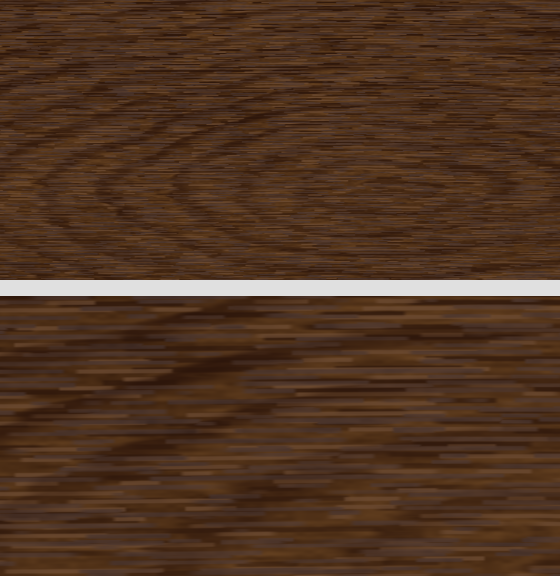
Top, the full canvas; bottom, a detail of the centre.
Write a Shadertoy shader that draws this texture.

```glsl
// Dark brown oak board: arched growth rings under fine horizontal pores and fibres

float hash(vec2 p) {
    vec3 q = fract(p.xyx * vec3(0.1031, 0.1030, 0.0973));
    q += dot(q, q.yzx + 33.33);
    return fract((q.x + q.y) * q.z);
}

float noise(vec2 p) {
    vec2 cell = floor(p), f = fract(p);
    f = f * f * (3.0 - 2.0 * f);
    return mix(mix(hash(cell), hash(cell + vec2(1, 0)), f.x),
               mix(hash(cell + vec2(0, 1)), hash(cell + vec2(1, 1)), f.x), f.y);
}

// One row of smooth dashes, shifted at random so that ends never line up
float fibreRow(float x, float row) {
    x += 40.0 * hash(vec2(row, 7.0));
    float cell = floor(x), f = fract(x);
    return mix(hash(vec2(cell, row)), hash(vec2(cell + 1.0, row)), f * f * (3.0 - 2.0 * f));
}

float fibres(vec2 p) {
    float row = floor(p.y), f = fract(p.y);
    return mix(fibreRow(p.x, row), fibreRow(p.x, row + 1.0), f * f * (3.0 - 2.0 * f));
}

// Thin separate strokes: one broken line per row, at a random height in it
float strokes(vec2 p, float threshold) {
    float row = floor(p.y);
    float middle = mix(0.35, 0.65, hash(vec2(row, 19.0)));
    float line = 1.0 - smoothstep(0.12, 0.35, abs(fract(p.y) - middle));
    return line * smoothstep(threshold, threshold + 0.12, fibreRow(p.x, row));
}

// Late-wood bands: flat ellipses around an off-centre heart, bent by noise
float growthRings(vec2 p, float fray) {
    vec2 d = p - vec2(1.47, 0.33);
    d.x += 0.07 * (fray - 0.5);
    d += 0.12 * (vec2(noise(p * vec2(3.0, 8.0)), 0.3 * noise(p * vec2(4.0, 6.0) + 20.0)) - vec2(0.5, 0.15));
    float phase = length(d * vec2(1.0, 3.6)) * 4.2 + 0.9 * noise(p * vec2(1.8, 3.5) + 5.0);
    float s = fract(phase);
    return smoothstep(0.45, 0.8, s) * (1.0 - smoothstep(0.86, 1.0, s));
}

void mainImage(out vec4 fragColor, in vec2 fragCoord) {
    vec2 p = fragCoord / iResolution.y;

    // Fibres drift gently along the board
    vec2 grain = p + vec2(0.0, 0.008 * noise(p * vec2(1.6, 2.5)));
    float fine = fibres(grain * vec2(20.0, 215.0));
    float coarse = fibres(grain * vec2(10.0, 105.0) + 31.0);
    float speckle = noise(grain * vec2(85.0, 230.0) + 9.0);
    float cloud = noise(p * vec2(2.5, 6.0) + 11.0);

    // Brown ground
    float tone = 0.58 + 0.6 * (fine - 0.5) + 0.25 * (coarse - 0.5)
               + 0.25 * (speckle - 0.5) + 0.35 * (cloud - 0.5);
    vec3 color = mix(vec3(0.225, 0.122, 0.050), vec3(0.38, 0.243, 0.120), tone);

    // Dark rings, broken up by the fibres
    float ring = growthRings(p, coarse) * (0.5 + 0.5 * noise(p * vec2(3.0, 7.0) + 3.0));
    color = mix(color, vec3(0.175, 0.083, 0.041), ring * (0.5 + 0.4 * smoothstep(0.2, 0.75, fine)));

    // Short dark dashes, denser towards the upper edge
    float dashes = strokes(grain * vec2(12.0, 78.0) + 83.0, 0.5);
    color = mix(color, vec3(0.165, 0.078, 0.038), dashes * mix(0.45, 0.85, smoothstep(0.3, 0.9, p.y)));

    // Pale flecks and grey pores
    float flecks = strokes(grain * vec2(16.0, 97.0) + 311.0, 0.5);
    color = mix(color, vec3(0.43, 0.300, 0.205), 0.7 * flecks * (1.0 - 0.6 * ring));
    float pores = max(strokes(grain * vec2(17.0, 89.0) + 157.0, 0.5),
                      strokes(grain * vec2(19.0, 109.0) + 211.0, 0.62));
    vec3 poreColor = mix(vec3(0.24, 0.172, 0.160), vec3(0.34, 0.240, 0.190), tone);
    color = mix(color, poreColor, 0.85 * pores * (1.0 - 0.35 * ring));

    fragColor = vec4(color, 1.0);
}
```
